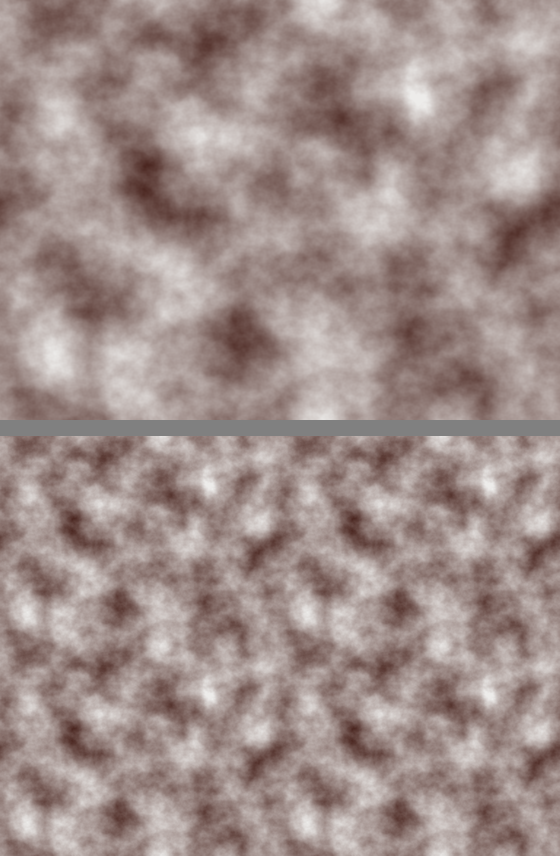
Top: one tile. Bottom: repeated 2 by 2.
A Shadertoy shader for this texture:

```glsl
const vec3 DARK_UMBER = vec3(0.28, 0.135, 0.111);
const vec3 PALE_MIST = vec3(0.93, 0.926, 0.919);
const vec2 BASE_CELLS = vec2(6.0, 5.0);
const int OCTAVES = 6;
const float GAIN = 0.52;
const float CONTRAST = 0.63;
const float MID_TONE = 0.535;

float hash(vec3 p) {
    p = fract(p * vec3(0.1031, 0.1030, 0.0973));
    p += dot(p, p.yzx + 33.33);
    return fract((p.x + p.y) * p.z);
}

// Unit gradient at a lattice point, wrapped to the period
vec2 gradient(vec2 cell, vec2 period, float seed) {
    float angle = 6.28319 * hash(vec3(mod(cell, period), seed));
    return vec2(cos(angle), sin(angle));
}

float corner(vec2 cell, vec2 offset, vec2 local, vec2 period, float seed) {
    return dot(gradient(cell + offset, period, seed), local - offset);
}

// Tiling gradient noise with quintic blending
float gradientNoise(vec2 p, vec2 period, float seed) {
    vec2 cell = floor(p);
    vec2 f = p - cell;
    vec2 blend = f * f * f * (f * (f * 6.0 - 15.0) + 10.0);
    float low = mix(corner(cell, vec2(0, 0), f, period, seed),
                    corner(cell, vec2(1, 0), f, period, seed), blend.x);
    float high = mix(corner(cell, vec2(0, 1), f, period, seed),
                     corner(cell, vec2(1, 1), f, period, seed), blend.x);
    return mix(low, high, blend.y);
}

// Octaves are shifted so that their lattices do not line up
float cloudNoise(vec2 uv, vec2 cells, float gain) {
    float sum = 0.0;
    float amplitude = 1.0;
    for (int i = 0; i < OCTAVES; i++) {
        float layer = float(i);
        vec2 shift = layer * vec2(0.37, 0.71);
        sum += amplitude * gradientNoise(uv * cells + shift, cells, 23.0 + 7.0 * layer);
        cells *= 2.0;
        amplitude *= gain;
    }
    return sum;
}

void mainImage(out vec4 fragColor, in vec2 fragCoord) {
    vec2 uv = fragCoord / iResolution.xy;
    float tone = MID_TONE + CONTRAST * cloudNoise(uv, BASE_CELLS, GAIN);
    fragColor = vec4(mix(DARK_UMBER, PALE_MIST, clamp(tone, 0.0, 1.0)), 1.0);
}
```
